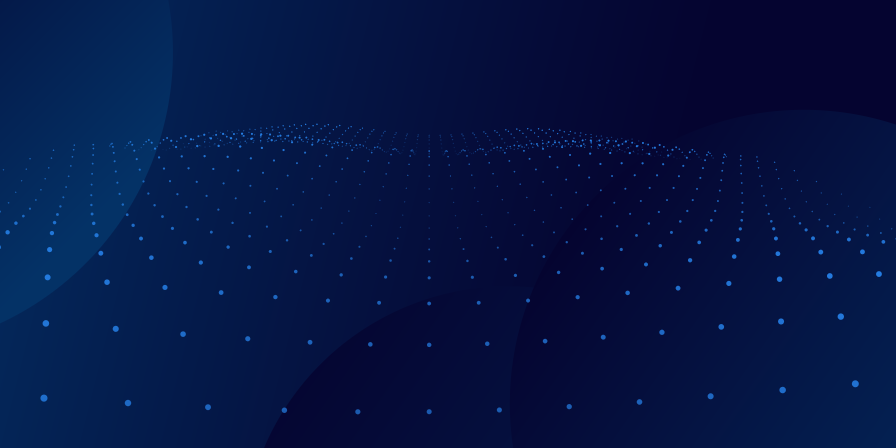
Give the GLSL for this background, as a WebGL 2 fragment shader.

```glsl
#version 300 es
precision highp float;
// Deep blue gradient with three translucent discs and a rolling perspective wave of dots.

uniform vec2 u_resolution;
out vec4 outColor;

// Colours: the background runs between two tones
const vec3 DARK_TONE = vec3(0.02, 0.015, 0.187);
const vec3 LIGHT_TONE = vec3(0.015, 0.165, 0.365);
const vec3 DOT_COLOR = vec3(0.15, 0.51, 0.92);

// Discs: centre and radius, in canvas heights
const vec3 DISC_LEFT = vec3(-0.281, 0.883, 0.667);
const vec3 DISC_BOTTOM = vec3(1.135, -0.232, 0.593);
const vec3 DISC_RIGHT = vec3(1.794, 0.099, 0.656);

// Dot field: camera
const vec2 VANISHING = vec2(0.958, 0.7135);
const float FOCAL = 0.766;
const float NEAR_DEPTH = 4.86;
const float ROW_STEP = 1.02;

// Dot field: shape
const int ROWS = 27;
const float COLUMN_LIMIT = 19.0;
const float COLUMN_FREQ = 0.32;
const float ROW_FREQ = 0.5;
const float CREST_DEPTH = 6.4;
const float COLUMN_SWELL = 0.40;
const float ROW_SWELL = 0.47;
const float ROLL = 0.02;

// Blend of the two tones; 0 is dark, 1 is light
vec3 tone(float level) {
    return mix(DARK_TONE, LIGHT_TONE, level);
}

// Anti-aliased coverage of a disc
float disc(vec2 p, vec3 shape, float pixel) {
    return clamp((shape.z - length(p - shape.xy)) / pixel + 0.5, 0.0, 1.0);
}

vec3 background(vec2 p, float pixel) {
    vec2 q = vec2(p.x, 1.0 - p.y);
    float sweep = clamp(1.0 - (q.x + 0.25 * q.y) / 1.65, 0.0, 1.0);
    vec3 color = tone(1.05 * pow(sweep, 1.25));

    float diagonal = q.x + 0.7 * q.y;
    float leftLevel = 0.56 + 0.92 * (q.x + q.y);
    float bottomLevel = 0.08 + 0.45 * (diagonal - 1.32);
    float rightLevel = 0.70 * (diagonal - 1.62);
    color = mix(color, tone(min(leftLevel, 1.2)), disc(p, DISC_LEFT, pixel));
    color = mix(color, tone(bottomLevel), disc(p, DISC_BOTTOM, pixel));
    return mix(color, tone(rightLevel), disc(p, DISC_RIGHT, pixel));
}

// Depth of a dot: the raised sides lean toward the viewer
float dotDepth(float column, float rowDepth) {
    return rowDepth + 0.04 * column - 0.2 * (1.0 - cos(COLUMN_FREQ * column));
}

// Distance of the surface below eye level
float surfaceDrop(float column, float rowDepth, float rowWave) {
    float slope = 5.24 - 0.183 * rowDepth + 0.13 * max(rowDepth - 19.0, 0.0);
    float columnRise = COLUMN_SWELL * (1.0 - cos(COLUMN_FREQ * column));
    return slope - ROW_SWELL * rowWave - columnRise + ROLL * column;
}

// Opacity of the dot field
float dotField(vec2 p, float pixel) {
    float opacity = 0.0;
    float across = (p.x - VANISHING.x) / FOCAL;
    for (int row = 0; row < ROWS; row++) {
        float rowDepth = NEAR_DEPTH + ROW_STEP * float(row);
        float rowWave = cos(ROW_FREQ * (rowDepth - CREST_DEPTH));

        // Solve for the column that lies under this pixel
        float column = across * rowDepth;
        for (int k = 0; k < 3; k++) {
            column = across * dotDepth(column, rowDepth);
        }
        column = round(column);
        if (abs(column) > COLUMN_LIMIT) continue;

        // Project the dot
        float scale = FOCAL / dotDepth(column, rowDepth);
        float drop = surfaceDrop(column, rowDepth, rowWave);
        vec2 center = VANISHING + scale * vec2(column, -drop);

        // Crests carry larger, brighter dots; tiny ones fade instead of flickering
        float crest = 0.5 + 0.25 * (rowWave - cos(COLUMN_FREQ * column));
        float radius = scale * (0.018 + 0.04 * crest);
        float drawn = max(radius, 0.6 * pixel);
        float fade = (radius * radius) / (drawn * drawn);
        float strength = 0.45 + 0.5 * crest;
        float cover = disc(p, vec3(center, drawn), pixel);
        opacity = max(opacity, cover * fade * strength);
    }
    return opacity;
}

void main() {
    vec2 p = gl_FragCoord.xy / u_resolution.y;
    float pixel = 1.0 / u_resolution.y;
    vec3 color = background(p, pixel);
    color = mix(color, DOT_COLOR, dotField(p, pixel));
    outColor = vec4(color, 1.0);
}
```
